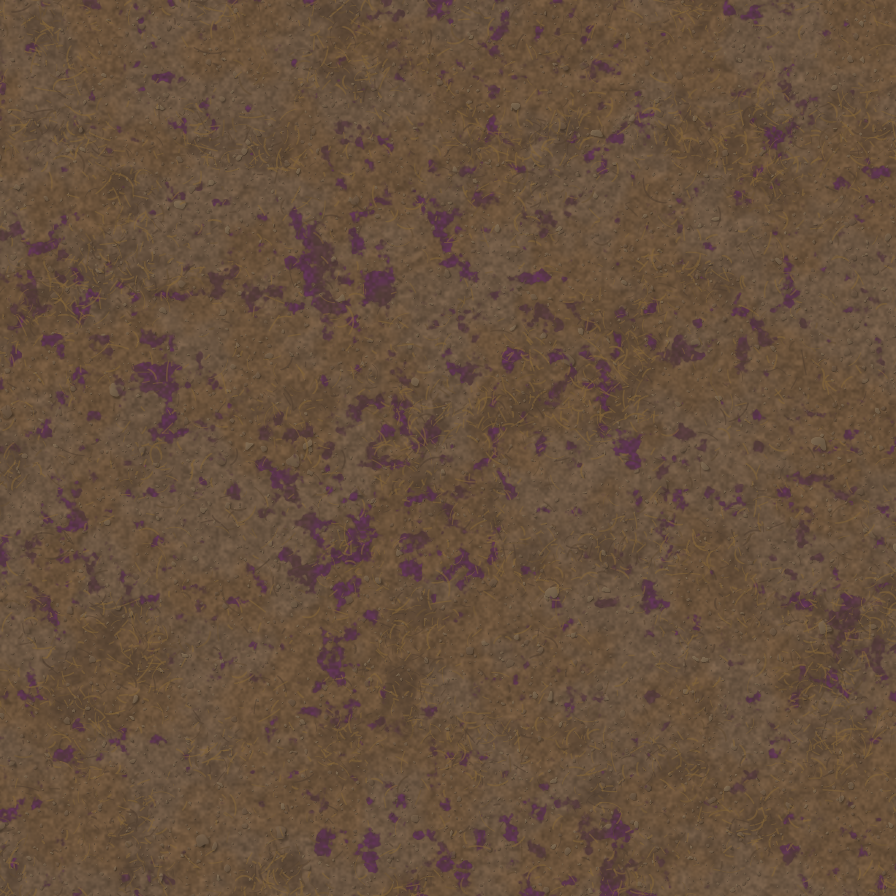
Reproduce this texture procedurally as a Shadertoy shader.

```glsl
// Dry brown soil with pebbles, tangled straw and scattered purple petals.
#define GRIT_AMOUNT 0.15
#define RELIEF_AMOUNT 0.24
#define STRAW_CELLS 44.0
#define STRAW_WIDTH 0.0008
#define STRAW_OPACITY 0.55
#define PEBBLE_CELLS 32.0
#define PETAL_SCALE 58.0
#define PETAL_LEVEL 0.715
#define CLUMP_SCALE 13.0

const vec3 WARM_SOIL = vec3(0.413, 0.318, 0.226);
const vec3 GREY_SOIL = vec3(0.415, 0.333, 0.258);
const vec3 DARK_SOIL = vec3(0.305, 0.238, 0.185);
const vec3 STRAW = vec3(0.520, 0.400, 0.220);
const vec3 STONE = vec3(0.490, 0.415, 0.320);
const vec3 PETAL = vec3(0.335, 0.175, 0.305);

// Integer hash: three random values per cell and seed
vec3 hash3(vec2 cell, int seed) {
    uvec3 v = uvec3(ivec3(ivec2(floor(cell)), seed));
    v = v * 1664525u + 1013904223u;
    v.x += v.y * v.z; v.y += v.z * v.x; v.z += v.x * v.y;
    v ^= v >> 16u;
    v.x += v.y * v.z; v.y += v.z * v.x; v.z += v.x * v.y;
    return vec3(v >> 8u) / 16777216.0;
}

float noise(vec2 p, int seed) {
    vec2 i = floor(p), f = fract(p);
    f = f * f * (3.0 - 2.0 * f);
    float low = mix(hash3(i, seed).x, hash3(i + vec2(1, 0), seed).x, f.x);
    float high = mix(hash3(i + vec2(0, 1), seed).x, hash3(i + 1.0, seed).x, f.x);
    return mix(low, high, f.y);
}

float fbm(vec2 p, int seed) {
    float sum = 0.0, amp = 0.533;
    for (int i = 0; i < 4; i++) {
        sum += amp * noise(p, seed + i);
        p = mat2(1.6, 1.2, -1.2, 1.6) * p + 7.3;
        amp *= 0.5;
    }
    return sum;
}

// Bent strands, one per cell: x = coverage, y = tone
vec2 strands(vec2 uv, float cells, float density, int seed, float px) {
    vec2 p = uv * cells, best = vec2(0.0);
    for (int k = 0; k < 9; k++) {
        vec2 cell = floor(p) + vec2(k % 3, k / 3) - 1.0;
        vec3 a = hash3(cell, seed), b = hash3(cell, seed + 50);
        if (a.z > density) continue;
        vec2 q = p - cell - a.xy;
        float angle = b.x * 6.2832, halfLength = mix(0.15, 0.80, b.y * b.y);
        vec2 dir = vec2(cos(angle), sin(angle));
        q = vec2(dot(q, dir), dot(q, vec2(-dir.y, dir.x)));
        q.y += (b.z - 0.5) * 1.3 * (q.x * q.x - 0.1);
        float d = length(vec2(max(abs(q.x) - halfLength, 0.0), q.y)) / cells;
        float cover = clamp(0.5 + (STRAW_WIDTH * (0.4 + b.z) - d) / px, 0.0, 1.0);
        if (cover > best.x) best = vec2(cover, fract(a.z * 91.7 + b.y));
    }
    return best;
}

// Uneven stones lit from the upper left, laid over a soft shadow
vec3 addPebbles(vec3 ground, vec2 uv, float cells, float density, int seed, float px) {
    vec2 p = uv * cells;
    p += 0.2 * (vec2(noise(p * 4.0, seed), noise(p * 4.0, seed + 1)) - 0.5);
    for (int k = 0; k < 9; k++) {
        vec2 cell = floor(p) + vec2(k % 3, k / 3) - 1.0;
        vec3 a = hash3(cell, seed), b = hash3(cell, seed + 70);
        if (a.z > density) continue;
        vec2 q = p - cell - a.xy;
        float angle = b.x * 6.2832, radius = mix(0.10, 0.30, b.y * b.y);
        mat2 turn = mat2(cos(angle), sin(angle), -sin(angle), cos(angle));
        vec2 stretch = vec2(1.0, 1.0 + 0.6 * b.z);
        float d = length(turn * q * stretch) - radius;
        float shadow = length(turn * (q - vec2(0.05, -0.06)) * stretch) - radius;
        ground *= 1.0 - 0.25 * smoothstep(0.08, -0.06, shadow);
        float light = dot(q, vec2(-0.5, 0.8)) / radius;
        vec3 stone = mix(GREY_SOIL, STONE, b.z) * (0.99 + 0.11 * light);
        ground = mix(ground, stone, 0.85 * clamp(0.5 - d / (cells * px), 0.0, 1.0));
    }
    return ground;
}

void mainImage(out vec4 fragColor, in vec2 fragCoord) {
    float px = 1.0 / iResolution.y;
    vec2 uv = fragCoord * px;

    // Soil: gentle tints, fine relief and sharp grit
    float clump = fbm(uv * CLUMP_SCALE, 10);
    vec3 color = mix(WARM_SOIL, GREY_SOIL, smoothstep(0.35, 0.65, fbm(uv * 18.0, 20)));
    float relief = fbm(uv * 75.0, 30) - fbm(uv * 75.0 + vec2(-0.25, 0.4), 30);
    float grit = noise(uv * 330.0, 40) + noise(uv * 190.0, 41) - 1.0;
    color *= 1.0 + RELIEF_AMOUNT * relief + GRIT_AMOUNT * grit;
    color *= 0.965 + 0.09 * fbm(uv * 40.0, 45);
    float litter = smoothstep(0.50, 0.74, clump);
    color = mix(color, DARK_SOIL, 0.55 * litter * smoothstep(0.38, 0.62, fbm(uv * 55.0, 50)));

    // Pebbles from grit to small stones
    color = addPebbles(color, uv, PEBBLE_CELLS * 4.5, 0.28, 110, px);
    color = addPebbles(color, uv, PEBBLE_CELLS * 2.2, 0.16, 120, px);
    color = addPebbles(color, uv, PEBBLE_CELLS, 0.06, 130, px);

    // Petals: small ragged flecks in loose drifts, with dim leaves around them
    float drift = fbm(uv * 9.0 + 3.7, 60);
    float petal = fbm(uv * PETAL_SCALE, 70) + 0.55 * (drift - 0.5);
    petal += 0.14 * (noise(uv * 210.0, 80) - 0.5);
    float fleck = noise(uv * 290.0, 85);
    float leaf = smoothstep(-0.09, 0.02, petal - PETAL_LEVEL);
    color = mix(color, mix(DARK_SOIL, PETAL, 0.25), 0.42 * leaf);
    float petalCover = smoothstep(-0.03, 0.05, petal - PETAL_LEVEL);
    float bloom = smoothstep(0.25, 0.60, noise(uv * 30.0, 88));
    vec3 petalTint = mix(DARK_SOIL, PETAL, 0.35 + 0.65 * bloom) * (0.80 + 0.40 * fleck);
    color = mix(color, petalTint, petalCover * (0.50 + 0.45 * fleck));

    // Straw: layers of short strands, dense inside the litter clumps
    for (int i = 0; i < 5; i++) {
        float cells = STRAW_CELLS * (1.0 + 0.25 * float(i));
        vec2 strand = strands(uv + 0.013 * float(i), cells, 0.09 + 0.60 * litter, 200 + i, px);
        vec3 tint = mix(DARK_SOIL, STRAW, smoothstep(0.05, 0.60, strand.y));
        color = mix(color, tint, STRAW_OPACITY * strand.x);
    }
    fragColor = vec4(color, 1.0);
}
```
